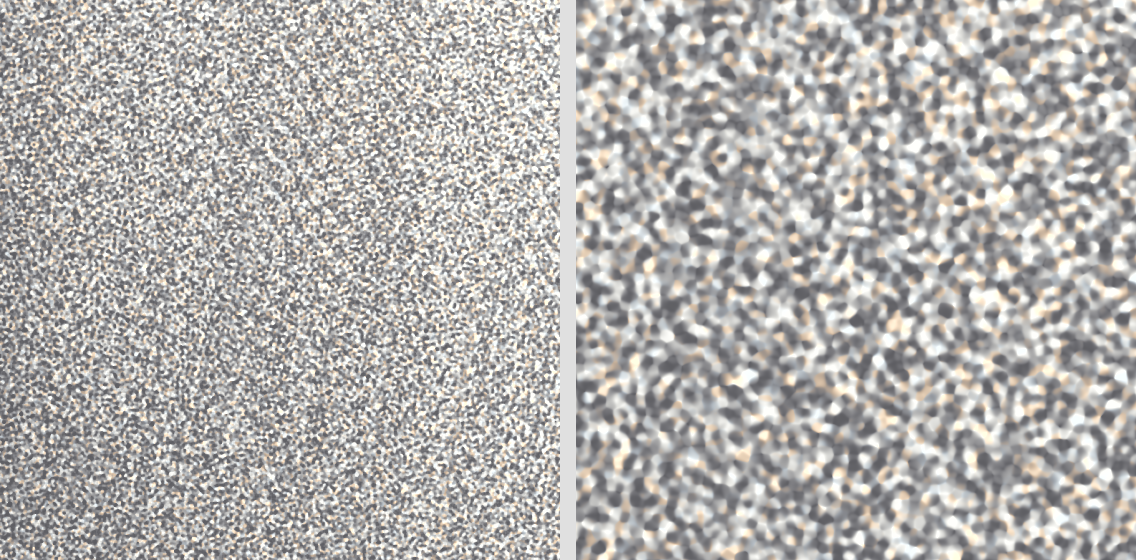
Left: the whole. Right: its middle third, enlarged.
Reproduce this texture procedurally as a Shadertoy shader.

```glsl
#define GRAINS 222.0      // grain cells across the canvas
#define SHARPNESS 1.39    // falloff of one grain, per squared cell
#define RIM 0.6           // strength of the dark rim around a grain
#define CONTRAST 0.185
#define MEAN_TONE 0.682
#define DARK_FLOOR 0.36
#define LIGHT_SLOPE vec2(0.12, 0.08)
#define WARM_SHIFT vec3(0.09, 0.0, -0.09)
#define COOL_SHIFT vec3(-0.03, 0.0, 0.03)
#define SHADOW_CAST vec3(-0.004, -0.004, 0.014)
#define LIGHT_CAST vec3(0.004, 0.004, -0.012)

float hash(vec2 p, float seed) {
    return fract(sin(dot(p + seed * vec2(17.3, 5.9), vec2(12.9898, 78.233))) * 43758.5453);
}

// Scattered soft grains: x is brightness, y is tint, both with unit variance
vec2 grainField(vec2 p) {
    vec2 home = floor(p);
    vec2 total = vec2(0.0);
    float power = 0.0;
    for (int j = -2; j <= 2; j++) {
        for (int i = -2; i <= 2; i++) {
            vec2 cell = home + vec2(float(i), float(j));
            vec2 jitter = vec2(hash(cell, 1.0), hash(cell, 2.0)) - 0.5;
            vec2 offset = p - cell - 0.5 - 0.8 * jitter;
            float falloff = SHARPNESS * dot(offset, offset);
            float weight = (1.0 - RIM * falloff) * exp(-falloff);
            total += weight * (vec2(hash(cell, 3.0), hash(cell, 4.0)) - 0.5);
            power += weight * weight;
        }
    }
    return total * sqrt(12.0 / max(power, 1e-4));
}

float softFloor(float value, float low) {
    float d = value - low;
    return 0.5 * (value + low + sqrt(d * d + 0.01));
}

void mainImage(out vec4 fragColor, in vec2 fragCoord) {
    vec2 uv = fragCoord / iResolution.xy;
    vec2 p = fragCoord / iResolution.y;
    vec2 grain = grainField(p * GRAINS);

    // Light falls off from the upper right, with a faint dark left edge
    float light = MEAN_TONE + dot(uv - 0.5, LIGHT_SLOPE);
    light -= 0.04 * (1.0 - smoothstep(0.0, 0.06, uv.x));
    float tone = min(softFloor(light + CONTRAST * grain.x, DARK_FLOOR), 1.0);

    // Bluish shadows, creamy lights and a few coloured grains
    float brightness = smoothstep(0.4, 0.95, tone);
    vec3 color = tone + mix(SHADOW_CAST, LIGHT_CAST, brightness);
    float warm = smoothstep(0.3, 1.7, grain.y);
    float cool = smoothstep(0.8, 2.0, -grain.y);
    float tintable = smoothstep(0.42, 0.75, tone);
    color += tintable * (warm * WARM_SHIFT + cool * COOL_SHIFT);

    fragColor = vec4(clamp(color, 0.0, 1.0), 1.0);
}
```
